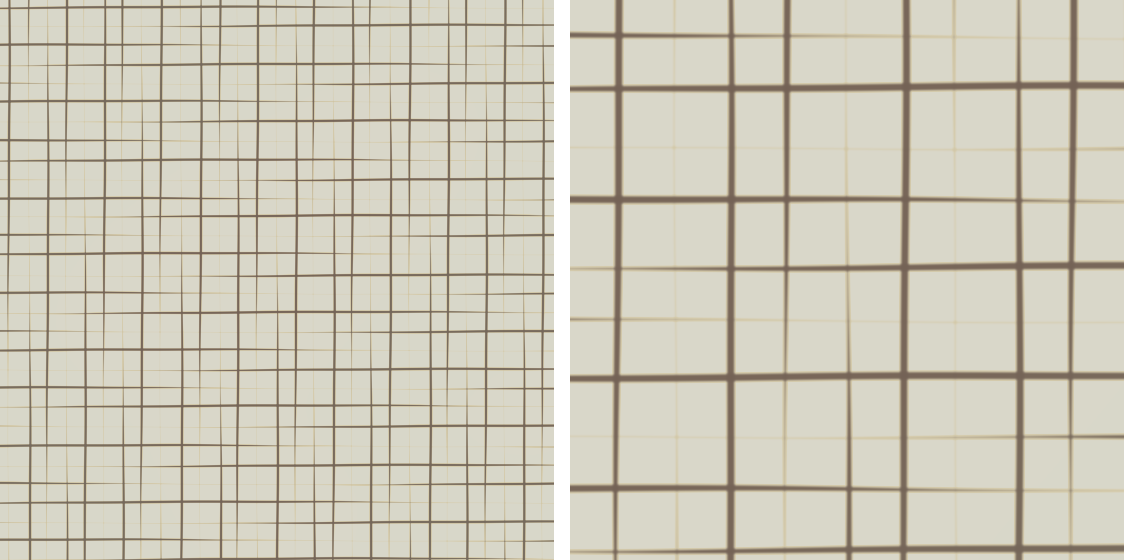
Left, the full canvas; right, a detail of the centre.
Give the GLSL for this pattern, as a Shadertoy shader.

```glsl
// Loose woven grid: thin brown strands cross on pale linen. Each strand swells,
// thins and fades to straw yellow along its length, its phase stepping from
// strand to strand. Stacked ink density is mapped to colour by a short ramp.

const float TAU = 6.2831853;
const float STRANDS = 29.4;        // strands per canvas height
const float SWELL_PERIOD = 1.25;   // length of one swell, in canvas heights
const float PHASE_JITTER = 0.07;   // irregularity of the swells, in cycles
const float PLACE_JITTER = 0.14;   // sideways scatter, in cells
const float SWAY = 0.0016;         // slow bend of a strand
const float THIN = 0.0006;         // half width where faint
const float THICK = 0.0021;        // half width where full
const float EDGE = 0.0015;         // softness of the strand border
const float FAINT_INK = 0.09;
const float FULL_INK = 0.89;

const vec3 LINEN_WARM = vec3(0.851, 0.842, 0.790);
const vec3 LINEN_COOL = vec3(0.847, 0.843, 0.787);
const vec3 STRAW = vec3(0.840, 0.802, 0.680);
const vec3 BROWN_WARM = vec3(0.455, 0.385, 0.335);
const vec3 BROWN_GREY = vec3(0.460, 0.415, 0.360);

float hash(float n) {
    return fract(sin(n * 91.345) * 4375.85);
}

// Ink density of one family of parallel strands
float strands(float across, float along, float firstPhase, float phaseStep, float seed) {
    float cell = floor(across * STRANDS);
    float scatter = hash(cell + seed) - 0.5;
    float swellJitter = hash(cell * 1.7 + seed + 40.0) - 0.5;

    // Swell along the strand, from 0 (faint) to 1 (full)
    float centre = firstPhase + phaseStep * cell + PHASE_JITTER * swellJitter;
    float angle = TAU * (along / SWELL_PERIOD - centre);
    float swell = 0.5 + 0.5 * cos(angle);

    // Slightly bent centre line
    float bend = SWAY * sin(angle + 0.8) + 0.0003 * sin(along * 23.0 + cell * 2.1);
    float axis = (cell + 0.5 + PLACE_JITTER * scatter) / STRANDS + bend;

    // Width grows slowly, ink darkens early: long thin brown tails
    float halfWidth = mix(THIN, THICK, smoothstep(0.15, 1.0, swell));
    float soft = max(EDGE, 0.75 / iResolution.y);
    float cover = 1.0 - smoothstep(halfWidth - soft, halfWidth + soft, abs(across - axis));
    return cover * mix(FAINT_INK, FULL_INK, smoothstep(0.03, 0.56, swell));
}

void mainImage(out vec4 fragColor, in vec2 fragCoord) {
    vec2 p = fragCoord / iResolution.y;
    vec2 middle = 0.5 * iResolution.xy / iResolution.y;

    // Two crossing families
    float upright = strands(p.x, p.y, 0.64, 0.387, 3.0);
    float level = strands(p.y + 0.5 / STRANDS, p.x, 0.42, 0.613, 17.0);
    float ink = 1.0 - (1.0 - upright) * (1.0 - level);

    // Slightly warmer towards the middle, with a slow drift
    float drift = 0.12 * sin(p.x * 9.0 + 2.0 * sin(p.y * 5.0)) + 0.10 * sin(p.y * 11.0 - p.x * 4.0);
    float warmth = 1.0 - smoothstep(0.05, 0.7, length(p - middle) + drift);

    // Density ramp: linen, straw, brown
    vec3 linen = mix(LINEN_COOL, LINEN_WARM, warmth);
    vec3 brown = mix(BROWN_GREY, BROWN_WARM, warmth);
    vec3 colour = mix(linen, STRAW, smoothstep(0.0, 0.13, ink));
    colour = mix(colour, brown, smoothstep(0.03, 1.0, ink));

    fragColor = vec4(colour, 1.0);
}
```
